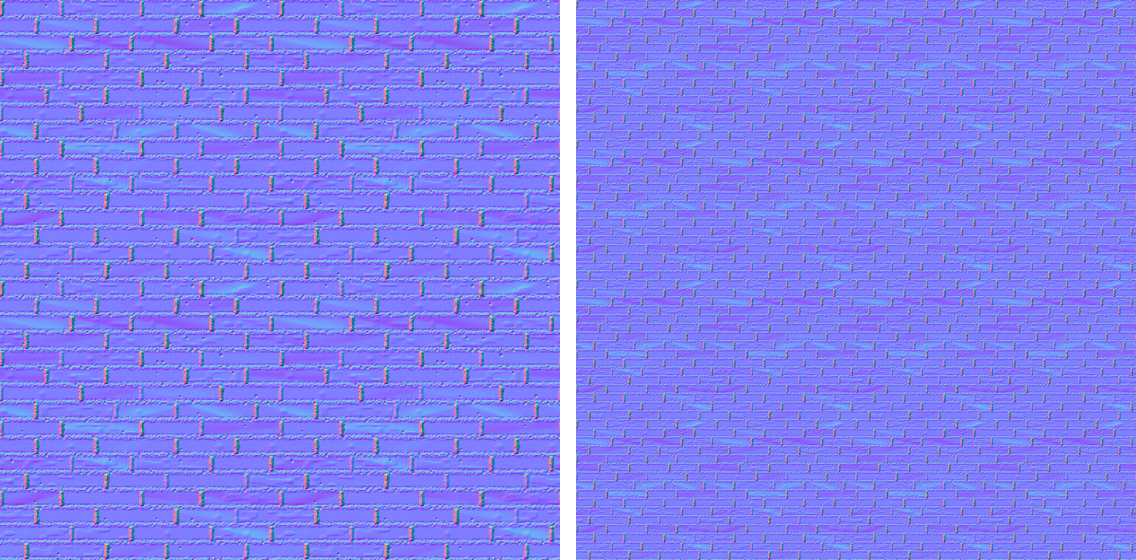
Left: one tile. Right: repeated 2 by 2.
This texture map is drawn by a WebGL 2 fragment shader. Its source:

```glsl
#version 300 es
precision highp float;
// Tangent-space normal map of a worn running-bond brick wall, tiling on all sides.

uniform vec2 u_resolution;
out vec4 fragColor;

// Lengths are in brick rows: one row is one unit high.
const float ROWS = 32.0;          // rows across the canvas
const float PERIOD = 16.0;        // rows before the wear repeats
const float PAIR = 8.0;           // one short and one long brick
const float SHORT_BRICK = 3.42;
const float ROW_SHIFT = 2.0;      // sideways step from row to row
const float ROW_SLIP = 0.55;      // extra shift of a few uneven rows
const float BED_WIDTH = 0.17;     // half width of horizontal joints
const float BED_DEPTH = 0.065;
const float HEAD_WIDTH = 0.14;    // half width of vertical joints
const float HEAD_DEPTH = 0.62;
const float EDGE_WOBBLE = 0.11;
const float GRAIN = 0.006;
const float EDGE_ROUGHNESS = 0.05;
const float CRUMB_HEIGHT = 0.11;
const float CRUMB_GRID = 3.0;     // crumb cells per row
const float FACE_TILT = 0.36;
const float STEEP_DULLING = 0.84; // shortens normals on joint walls
const float SLOPE_STEP = 0.022;

struct Brick {
  vec2 id;      // wrapped column and row
  vec2 local;   // position from the lower left corner
  vec2 gap;     // distance to the vertical and horizontal joint
  float joint;  // wrapped number of the nearest vertical joint
};

float hash(vec2 v) {
  return fract(sin(dot(v, vec2(127.1, 311.7))) * 43758.5453);
}

// Value noise that wraps every PERIOD; frequencies are whole numbers.
float noise(vec2 p, vec2 freq) {
  vec2 q = p * freq, wrap = freq * PERIOD;
  vec2 cell = floor(q), f = fract(q);
  f = f * f * (3.0 - 2.0 * f);
  vec2 a = mod(cell, wrap), b = mod(cell + 1.0, wrap);
  return mix(mix(hash(a), hash(vec2(b.x, a.y)), f.x),
             mix(hash(vec2(a.x, b.y)), hash(b), f.x), f.y);
}

Brick findBrick(vec2 p) {
  float row = mod(ROWS - 1.0 - floor(p.y), PERIOD);
  float slipped = step(4.5, row) * step(row, 7.5);
  float start = 0.1 + ROW_SHIFT * row + ROW_SLIP * slipped;
  float cell = floor((p.x - start) / PAIR);
  float x = p.x - start - cell * PAIR, y = fract(p.y);
  float second = step(SHORT_BRICK, x);
  float nearest = step(0.5 * SHORT_BRICK, x) + step(0.5 * (SHORT_BRICK + PAIR), x);
  float dx = min(min(x, PAIR - x), abs(x - SHORT_BRICK));
  return Brick(vec2(mod(2.0 * cell + second, 4.0), row),
               vec2(x - second * SHORT_BRICK, y),
               vec2(dx, min(y, 1.0 - y)),
               mod(2.0 * cell + nearest, 4.0));
}

// Loose mortar lumps, dense along the horizontal joints.
float crumbs(vec2 p) {
  vec2 q = p * CRUMB_GRID + 0.5;
  vec2 cell = mod(floor(q), PERIOD * CRUMB_GRID);
  float chance = mod(cell.y, CRUMB_GRID) < 0.5 ? 0.2 : 0.015;
  vec2 center = 0.4 + 0.2 * vec2(hash(cell + 11.0), hash(cell + 23.0));
  float radius = mix(0.2, 0.4, hash(cell + 37.0));
  float bump = 1.0 - smoothstep(0.1 * radius, radius, length(fract(q) - center));
  return step(hash(cell + 51.0), chance) * bump;
}

float height(vec2 p) {
  Brick b = findBrick(p);
  float coarse = noise(p, vec2(4.0)), fine = noise(p, vec2(13.0, 12.0));
  vec2 gap = b.gap + EDGE_WOBBLE * (0.6 * coarse + 0.4 * fine - 0.5);
  // Joints
  float bed = BED_DEPTH * (1.0 - smoothstep(0.0, BED_WIDTH, gap.y));
  float wear = mix(0.12, 1.3, hash(vec2(b.joint, b.id.y) + 61.0));
  float head = HEAD_DEPTH * wear * smoothstep(0.04, 0.16, b.gap.y)
             * clamp((HEAD_WIDTH - gap.x) / HEAD_WIDTH, 0.0, 1.0);
  float h = -max(bed, head);
  // Grain, rims rougher along the lower edges, and crumbs
  float rim = 1.0 - smoothstep(0.07, 0.2, abs(fract(p.y + 0.5) - 0.56));
  h += (GRAIN + EDGE_ROUGHNESS * rim) * fine + CRUMB_HEIGHT * crumbs(p);
  // Round dents and flaked patches on some faces
  float face = smoothstep(0.12, 0.3, min(b.gap.x, b.gap.y));
  vec2 dentAt = vec2(mix(1.2, 2.6, hash(b.id + 71.0)), 0.5);
  vec2 toDent = (b.local - dentAt) * vec2(0.8, 1.0);
  h -= 0.04 * face * step(0.65, hash(b.id + 83.0)) * exp(-dot(toDent, toDent) * 50.0);
  float flake = smoothstep(0.45, 0.85, noise(p, vec2(2.0, 4.0)));
  h -= 0.03 * face * flake * step(0.6, hash(b.id + 97.0));
  return h;
}

// Broad diagonal creases that lean part of a brick face up or down.
vec2 faceTilt(vec2 p) {
  Brick b = findBrick(p);
  float lean = 2.0 * hash(b.id + 103.0) - 0.95;
  float slant = mix(-0.4, 0.4, hash(b.id + 113.0));
  float s = b.local.y - 0.35 + slant * (b.local.x - 2.0);
  float crease = smoothstep(-0.1, 0.15, s) * (1.0 - smoothstep(0.1, 0.8, s));
  float face = smoothstep(0.06, 0.16, min(b.gap.x, b.gap.y));
  float strength = lean * smoothstep(0.3, 0.9, abs(lean));
  float patchy = 0.5 + 0.8 * noise(p, vec2(1.0, 3.0));
  return FACE_TILT * strength * crease * face * patchy * vec2(0.4, 1.0);
}

vec3 normalColor(vec2 p) {
  vec2 e = vec2(SLOPE_STEP, 0.0);
  vec2 slope = vec2(height(p + e.xy) - height(p - e.xy),
                    height(p + e.yx) - height(p - e.yx)) / (2.0 * SLOPE_STEP);
  slope += faceTilt(p);
  // Green points down the wall.
  vec3 normal = normalize(vec3(-slope.x, slope.y, 1.0));
  return 0.5 + 0.5 * normal * mix(1.0, STEEP_DULLING, smoothstep(0.4, 1.5, length(slope)));
}

void main() {
  // Four samples per pixel smooth the edges.
  vec3 color = vec3(0.0);
  for (int i = 0; i < 4; i++) {
    vec2 offset = vec2(i % 2, i / 2) * 0.5 - 0.25;
    color += normalColor((gl_FragCoord.xy + offset) / u_resolution * ROWS);
  }
  fragColor = vec4(color * 0.25, 1.0);
}
```
